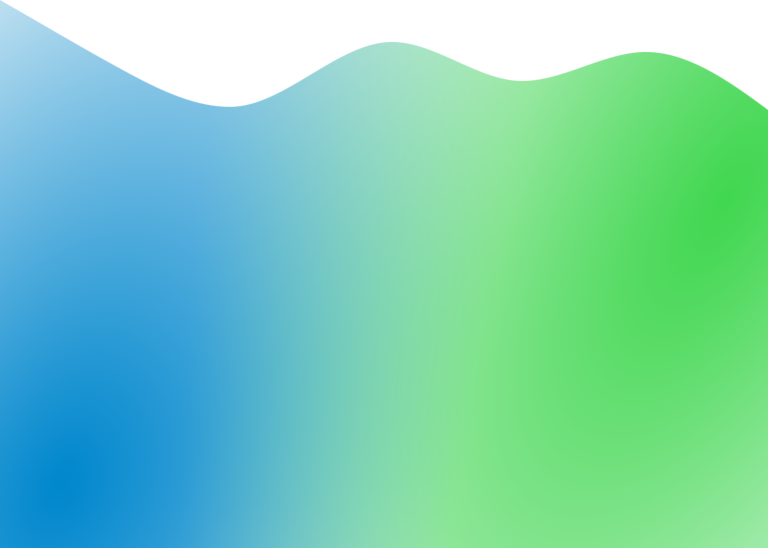
A WebGL 2 fragment shader for this background:

```glsl
#version 300 es
precision highp float;
// Blue and green tilted glows meeting at a soft ridge, under a white wavy top edge.

uniform vec2 u_resolution;
out vec4 fragColor;

const float ASPECT = 1.4;  // design width in units of height

const vec3 WHITE      = vec3(1.0);
const vec3 DEEP_BLUE  = vec3(0.0, 0.529, 0.804);
const vec3 PALE_BLUE  = vec3(0.784, 0.894, 0.949);
const vec3 DEEP_GREEN = vec3(0.255, 0.843, 0.314);
const vec3 PALE_GREEN = vec3(0.65, 0.922, 0.686);

// Glow centres, long axes, and falloff rates (along axis, left of it, right of it)
const vec2 BLUE_CENTRE   = vec2(0.11, 0.115);
const vec2 BLUE_AXIS     = vec2(0.43, 0.903);
const vec3 BLUE_FALLOFF  = vec3(0.877, 1.425, 1.2);
const vec2 GREEN_CENTRE  = vec2(1.323, 0.635);
const vec2 GREEN_AXIS    = vec2(0.52, 0.854);
const vec3 GREEN_FALLOFF = vec3(0.93, 2.08, 2.08);
const float GLOW_POWER   = 1.12;

// Ridge line x = base + lean * y, and how blue turns to green on its left
const float RIDGE_BASE  = 0.825;
const float RIDGE_LEAN  = 0.17;
const float BLEND_START = 0.38;
const float BLEND_POWER = 1.3;

// Wave knots: x, depth below the top, slope (all in fractions of the canvas)
const int KNOTS = 7;
const vec3 WAVE[KNOTS] = vec3[KNOTS](
    vec3(0.0, 0.0, 0.8), vec3(0.1667, 0.133, 0.757), vec3(0.2995, 0.195, 0.0),
    vec3(0.5104, 0.0766, 0.0), vec3(0.6797, 0.1478, 0.0),
    vec3(0.8411, 0.0949, 0.0), vec3(1.0, 0.2007, 1.051));

// Tilted elliptical distance: 0 at the glow centre, about 1 where it is palest
float glowDistance(vec2 p, vec2 centre, vec2 axis, vec3 falloff) {
    vec2 d = p - centre;
    float along = dot(d, axis);
    float across = dot(d, vec2(axis.y, -axis.x));
    float rate = across < 0.0 ? falloff.y : falloff.z;
    return pow(length(vec2(along * falloff.x, across * rate)), GLOW_POWER);
}

vec3 blueGlow(vec2 p) {
    float s = glowDistance(p, BLUE_CENTRE, BLUE_AXIS, BLUE_FALLOFF);
    return mix(DEEP_BLUE, PALE_BLUE, min(s, 1.0));
}

vec3 greenGlow(vec2 p) {
    float s = glowDistance(p, GREEN_CENTRE, GREEN_AXIS, GREEN_FALLOFF);
    return mix(DEEP_GREEN, PALE_GREEN, min(s, 1.0));
}

// Cubic Hermite curve through the wave knots
float waveDepth(float x) {
    float depth = 0.0;
    for (int i = 0; i < KNOTS - 1; i++) {
        vec3 a = WAVE[i], b = WAVE[i + 1];
        if (x < a.x) break;
        float span = b.x - a.x;
        float t = clamp((x - a.x) / span, 0.0, 1.0);
        float r = 1.0 - t;
        depth = mix(a.y, b.y, t * t * (3.0 - 2.0 * t))
              + span * t * r * (a.z * r - b.z * t);
    }
    return depth;
}

void main() {
    vec2 uv = gl_FragCoord.xy / u_resolution;
    vec2 p = uv * vec2(ASPECT, 1.0);

    // Left of the ridge, blend the blue glow into the ridge's own green
    float ridge = RIDGE_BASE + RIDGE_LEAN * p.y;
    float t = clamp((p.x / ridge - BLEND_START) / (1.0 - BLEND_START), 0.0, 1.0);
    vec3 green = greenGlow(vec2(max(p.x, ridge), p.y));
    vec3 color = mix(blueGlow(p), green, pow(t, BLEND_POWER));

    // White above the wave, with a one-pixel soft edge
    float gap = uv.y - (1.0 - waveDepth(uv.x));
    float soft = 0.7 * fwidth(gap);
    color = mix(color, WHITE, smoothstep(-soft, soft, gap));

    fragColor = vec4(color, 1.0);
}
```
